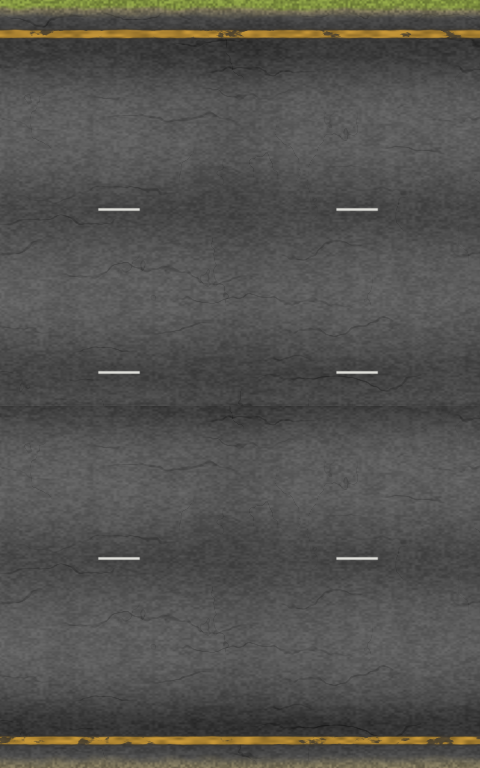
This texture is drawn by a Shadertoy shader. Its source:

```glsl
float hash(vec2 p) {
    vec3 q = fract(p.xyx * 0.1031);
    q += dot(q, q.yzx + 33.33);
    return fract((q.x + q.y) * q.z);
}

float noise(vec2 p) {
    vec2 i = floor(p), f = fract(p);
    f = f * f * (3.0 - 2.0 * f);
    return mix(mix(hash(i), hash(i + vec2(1, 0)), f.x),
               mix(hash(i + vec2(0, 1)), hash(i + vec2(1, 1)), f.x), f.y);
}

float fbm(vec2 p) {
    float sum = 0.0, amp = 0.5;
    for (int i = 0; i < 4; i++) {
        sum += amp * noise(p);
        p = p * 2.03 + 17.1;
        amp *= 0.5;
    }
    return sum;
}

float band(float y, float center, float width) {
    float d = (y - center) / width;
    return exp(-d * d);
}

// Broken, wandering hairlines running along x
float cracks(vec2 p, float rows, float wander) {
    float y = p.y * rows + wander * fbm(p * vec2(18.0, 24.0));
    float row = floor(y);
    float d = abs(fract(y) - 0.5) / rows;
    float present = smoothstep(0.5, 0.72, noise(vec2(p.x * 13.0 + row * 7.3, row * 5.7)));
    return present * smoothstep(0.0021, 0.0004, d);
}

void mainImage(out vec4 fragColor, in vec2 fragCoord) {
    // Height units, y measured down from the top
    vec2 p = vec2(fragCoord.x, iResolution.y - fragCoord.y) / iResolution.y;
    float px = 1.0 / iResolution.y;

    // The lower carriageway repeats the upper one below the seam
    float lower = smoothstep(-px, px, p.y - 0.5286);
    vec2 road = vec2(p.x, p.y - 0.4544 * step(0.5286, p.y));

    // Tyre-worn lanes between dark bands
    float shade = 0.372 - 0.15 * band(road.y, 0.058, 0.05)
                - 0.085 * band(road.y, 0.275, 0.055)
                - 0.10 * band(road.y, 0.49, 0.055);
    shade -= 0.07 * band(p.y, 0.948, 0.03);
    shade -= 0.02 * band(p.x, 0.31, 0.07);
    shade -= 0.035 * band(p.y, 0.527, 0.0035) * (1.0 - lower);

    // Dashes: two across, three rows
    float dashX = mod(p.x, 0.31) - 0.155;
    float dashY = min(abs(p.y - 0.2728), min(abs(p.y - 0.485), abs(p.y - 0.7272)));
    shade -= 0.03 * band(dashX, 0.0, 0.05) * band(dashY, 0.0, 0.013);

    // Aggregate grain, faint columns and cracks
    shade += 0.065 * (noise(road * vec2(260.0, 400.0)) - 0.5);
    shade += 0.04 * (noise(road * vec2(110.0, 240.0) + 40.0) - 0.5);
    shade += 0.02 * (noise(vec2(road.x * 75.0, road.y * 5.0)) - 0.5);
    shade += 0.025 * (fbm(road * vec2(9.0, 30.0)) - 0.5);
    shade -= 0.055 * cracks(road, 30.0, 1.6);
    shade -= 0.04 * cracks(road.yx + 3.0, 17.0, 2.8) * smoothstep(0.45, 0.6, noise(road * 11.0));
    vec3 color = vec3(shade);

    // Worn yellow edge lines with a dirty rim
    float edge = min(abs(p.y - 0.0443), abs(p.y - 0.9642));
    float wear = fbm(p * vec2(55.0, 110.0) + 8.0);
    float ragged = edge + 0.002 * (wear - 0.5);
    color = mix(color, vec3(0.24, 0.21, 0.16), 0.6 * smoothstep(0.0085, 0.0045, ragged));
    float paint = smoothstep(0.0048 + px, 0.0048 - px, ragged);
    paint *= 1.0 - 0.8 * smoothstep(0.56, 0.68, wear);
    vec3 yellow = vec3(0.67, 0.51, 0.19) * (0.82 + 0.36 * noise(p * vec2(90.0, 260.0)));
    color = mix(color, yellow, paint);

    // White dashes
    float dash = smoothstep(px, -px, abs(dashX) - 0.027) * smoothstep(px, -px, dashY - 0.0017);
    color = mix(color, vec3(0.88, 0.88, 0.86), dash);

    // Dusty verges, grass along the top
    float fray = 0.008 * (fbm(p * vec2(40.0, 80.0)) - 0.5);
    float speckle = 0.8 + 0.4 * noise(p * 330.0);
    float dust = max(smoothstep(0.026, 0.012, p.y + fray), smoothstep(0.981, 0.999, p.y + fray));
    color = mix(color, vec3(0.47, 0.44, 0.34) * speckle, dust);
    color = mix(color, vec3(0.50, 0.57, 0.25) * speckle, smoothstep(0.015, 0.007, p.y + fray));

    fragColor = vec4(color, 1.0);
}
```
